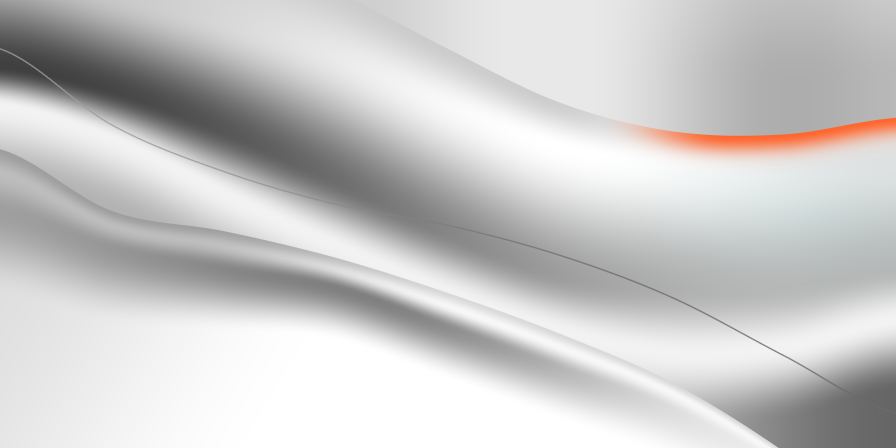
Reproduce this background procedurally as a WebGL 2 fragment shader.

```glsl
#version 300 es
precision highp float;
// Draws flowing satin waves in greys with one warm glowing rim.
// Smooth curves through evenly spaced knots bound the sheets; the shading
// of each sheet blends between ridge and valley curves.

#define GLOW_COLOR vec3(1.0, 0.40, 0.18)
#define GLOW_DEPTH 0.036
#define LINE_WIDTH 0.0032
#define LINE_ALPHA 0.8
#define CREST_TONE 0.95
#define KNOT_RATE 4.0

uniform vec2 u_resolution;
out vec4 outColor;

// Knot heights, spaced 1/KNOT_RATE apart from left to right.
const float RIM[9] = float[](1.417, 1.286, 1.156, 1.023, 0.891, 0.771, 0.707, 0.7, 0.737);
const float SHEEN[9] = float[](1.08, 1.013, 0.948, 0.87, 0.766, 0.674, 0.635, 0.622, 0.635);
const float VALLEY[9] = float[](0.852, 0.797, 0.708, 0.596, 0.479, 0.383, 0.354, 0.354, 0.396);
const float CREST[9] = float[](0.766, 0.693, 0.57, 0.453, 0.349, 0.263, 0.211, 0.224, 0.286);
const float FRONT[9] = float[](0.667, 0.529, 0.484, 0.4245, 0.346, 0.255, 0.146, -0.008, -0.198);
const float FOLD[9] = float[](0.531, 0.448, 0.401, 0.359, 0.271, 0.18, 0.089, -0.05, -0.26);
const float THREAD[9] = float[](0.891, 0.721, 0.617, 0.544, 0.497, 0.43, 0.336, 0.206, 0.078);

// Catmull-Rom interpolation through the knots.
float curve(float k[9], float x) {
    float s = clamp(x * KNOT_RATE, 0.0, 7.999);
    int i = int(s);
    float t = s - float(i);
    float a = k[max(i - 1, 0)], b = k[i], c = k[i + 1], d = k[min(i + 2, 8)];
    return b + 0.5 * t * (c - a + t * (2.0 * a - 5.0 * b + 4.0 * c - d
        + t * (3.0 * (b - c) + d - a)));
}

// Smooth ramp that also accepts falling limits.
float ramp(float from, float to, float v) {
    float t = clamp((v - from) / (to - from), 0.0, 1.0);
    return t * t * (3.0 - 2.0 * t);
}

// Sheet behind the rim.
float backTone(vec2 p) {
    float shade = ramp(1.3, 1.75, p.x) * (1.0 - 0.35 * ramp(0.82, 1.05, p.y));
    return 0.91 - 0.23 * shade - 0.1 * ramp(1.15, 0.8, p.x) + 0.04 * ramp(1.8, 2.0, p.x);
}

// Wide middle sheet, shaded from bottom to top.
vec3 middleColor(vec2 p, float rim) {
    float sheen = curve(SHEEN, p.x);
    float valley = curve(VALLEY, p.x);
    float crest = curve(CREST, p.x);
    float lowTone = mix(0.7, 0.4, ramp(1.4, 2.0, p.x));
    float valleyTone = mix(0.25, 0.72, ramp(0.0, 1.8, p.x));
    float sheenTone = mix(0.76, 1.0, ramp(0.0, 1.25, p.x)) - 0.12 * ramp(1.3, 2.0, p.x);
    float rimTone = mix(0.8, 0.9, ramp(1.2, 1.5, p.x));
    float tone = mix(lowTone, CREST_TONE, ramp(crest - 0.16, crest, p.y));
    tone = mix(tone, valleyTone, ramp(crest, valley, p.y));
    tone = mix(tone, sheenTone, ramp(valley, sheen, p.y));
    tone = mix(tone, rimTone, ramp(sheen, rim, p.y));
    // cool tint on the right, warm glow under the rim
    vec2 q = (p - vec2(1.82, 0.52)) / vec2(0.32, 0.12);
    vec3 color = vec3(tone) + vec3(-0.025, 0.01, 0.01) * exp(-dot(q, q));
    float depth = (rim - p.y) / GLOW_DEPTH;
    return mix(color, GLOW_COLOR, ramp(1.33, 1.62, p.x) * exp(-depth * depth));
}

// Front sheet: thin dark edge, light band, dark fold, pale floor.
float frontTone(vec2 p, float front) {
    float fold = curve(FOLD, p.x);
    float band = mix(front, fold, 0.4);
    float bandTone = mix(0.74, 0.97, ramp(0.4, 1.05, p.x));
    float foldTone = 0.62 - 0.12 * ramp(0.0, 0.75, p.x) + 0.42 * ramp(0.8, 1.7, p.x);
    float floorTone = mix(0.87, 1.0, ramp(0.0, 0.9, p.x + 0.6 * (0.5 - p.y)));
    float fade = mix(0.19, 0.12, ramp(0.0, 0.8, p.x));
    float tone = mix(floorTone, foldTone, ramp(fold - fade, fold, p.y));
    tone = mix(tone, bandTone, ramp(fold, band, p.y));
    return mix(tone, bandTone - 0.12, ramp(band, front, p.y));
}

// Distance to a curve from its height difference and slope.
float curveDistance(float k[9], vec2 p) {
    float slope = (curve(k, p.x + 0.01) - curve(k, p.x - 0.01)) / 0.02;
    return (p.y - curve(k, p.x)) / sqrt(1.0 + slope * slope);
}

void main() {
    vec2 p = gl_FragCoord.xy / u_resolution * vec2(2.0, 1.0);
    float px = 1.0 / u_resolution.y;
    float rim = curve(RIM, p.x);
    float front = curve(FRONT, p.x);

    vec3 color = middleColor(p, min(rim, 1.4));
    float above = clamp(0.5 + curveDistance(RIM, p) / px, 0.0, 1.0);
    color = mix(color, vec3(backTone(p)), above);

    // fine thread across the middle sheet
    float thread = abs(curveDistance(THREAD, p));
    float cover = clamp((0.5 * LINE_WIDTH - thread) / px + 0.5, 0.0, 1.0);
    vec3 threadColor = vec3(mix(0.62, 0.42, ramp(0.2, 1.5, p.x)));
    color = mix(color, threadColor, LINE_ALPHA * cover);

    float below = clamp(0.5 - curveDistance(FRONT, p) / px, 0.0, 1.0);
    color = mix(color, vec3(frontTone(p, front)), below);
    outColor = vec4(clamp(color, 0.0, 1.0), 1.0);
}
```
